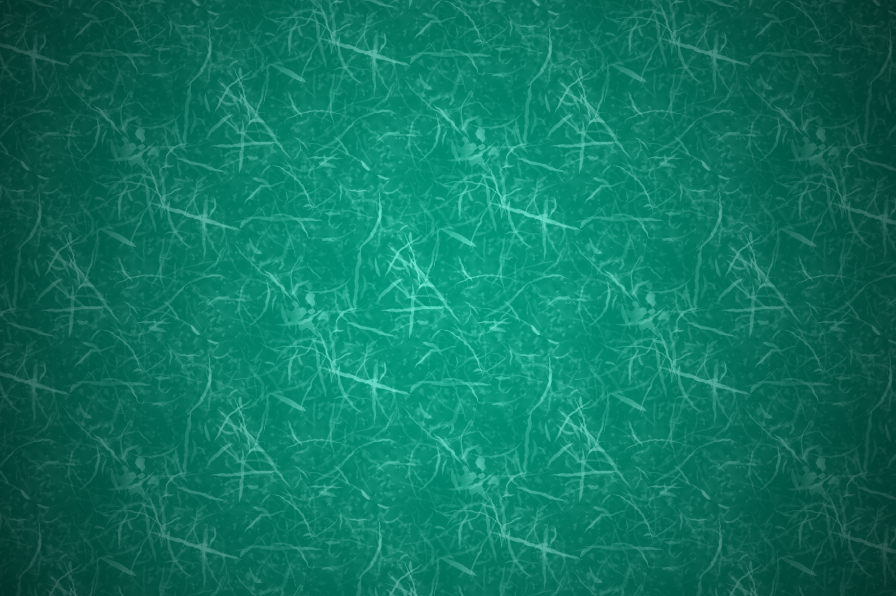
Reproduce this texture procedurally as a Shadertoy shader.

```glsl
// Worn green surface: a half-drop repeat of pale scratches under a dark vignette.

const vec2 PERIOD = vec2(0.571, 0.552); // repeat size, in canvas heights

vec4 hash4(float n) {
    return fract(sin(n * vec4(12.9898, 78.233, 39.425, 57.113) + vec4(1.3, 4.1, 2.7, 6.9)) * 43758.5);
}

float hash(vec2 p) {
    return fract(sin(dot(p, vec2(41.31, 289.17))) * 43758.5);
}

// Diagonal lattice coordinates: one repeat per unit square
vec2 toLattice(vec2 p) {
    vec2 s = p / PERIOD;
    return vec2(s.x - s.y, s.x + s.y);
}

// Offset to the nearest copy of a lattice point, in canvas heights
vec2 nearest(vec2 d) {
    d -= round(d);
    return 0.5 * PERIOD * vec2(d.x + d.y, d.y - d.x);
}

// Value noise that wraps with the lattice
float noise(vec2 uv, float n) {
    vec2 i = floor(uv * n), f = fract(uv * n);
    f = f * f * (3.0 - 2.0 * f);
    vec2 a = mod(i, n), b = mod(i + 1.0, n);
    return mix(mix(hash(a), hash(vec2(b.x, a.y)), f.x),
               mix(hash(vec2(a.x, b.y)), hash(b), f.x), f.y);
}

// Tapered scratch along a unit axis, bowed or kinked at its middle
float scratch(vec2 d, vec2 axis, float halfLen, float bend, float kink, float width) {
    float soft = max(0.0013, 0.8 / iResolution.y);
    float t = dot(d, axis) / halfLen;
    float y = dot(d, vec2(-axis.y, axis.x)) - halfLen * bend * mix(t * t, abs(t), kink);
    float w = width * (1.0 - t * t * t * t);
    return 1.0 - smoothstep(w - soft, w + soft, abs(y));
}

void mainImage(out vec4 fragColor, in vec2 fragCoord) {
    vec2 p = fragCoord / iResolution.y;
    vec2 uv = toLattice(p);

    // Slight warp makes the strokes ragged
    vec2 rough = uv + 0.008 * (vec2(noise(uv, 26.0), noise(uv + 0.37, 26.0)) - 0.5)
                    + 0.006 * (vec2(noise(uv, 71.0), noise(uv + 0.61, 71.0)) - 0.5);
    float wear = 0.0;

    // Scattered scratches, many faint and some bright
    for (int i = 0; i < 280; i++) {
        vec4 a = hash4(float(i) + 1.0), b = hash4(float(i) + 311.0);
        float angle = 6.2832 * a.z;
        float s = scratch(nearest(rough - a.xy), vec2(cos(angle), sin(angle)),
                          mix(0.009, 0.058, a.w * a.w), 0.8 * (b.x - 0.5),
                          step(0.7, b.y), mix(0.0012, 0.0033, b.z * b.z));
        wear += s * mix(0.10, 0.55, b.w * b.w) * (1.0 - wear);
    }

    // Long scratches that mark each repeat: start xy, end zw
    vec4 marks[8] = vec4[8](
        vec4(0.740, 0.617, 0.799, 0.586), vec4(0.818, 0.662, 0.975, 0.613),
        vec4(0.604, 0.588, 0.594, 0.477), vec4(0.682, 0.574, 0.773, 0.457),
        vec4(0.631, 0.496, 0.676, 0.535), vec4(0.695, 0.523, 0.689, 0.432),
        vec4(0.525, 0.432, 0.545, 0.334), vec4(0.695, 0.359, 0.826, 0.354));
    for (int i = 0; i < 8; i++) {
        vec2 span = marks[i].zw - marks[i].xy;
        vec2 mid = 0.5 * (marks[i].xy + marks[i].zw);
        vec4 r = hash4(float(i) + 700.0);
        float s = scratch(nearest(rough - toLattice(mid)), normalize(span), 0.5 * length(span),
                          0.16 * (r.x - 0.5), 0.0, i == 0 ? 0.0045 : 0.0030);
        wear += s * mix(0.38, 0.55, r.y) * (1.0 - wear);
    }

    // Chipped patch, flecks and streaky haze
    float chip = 1.0 - smoothstep(0.015, 0.065, length(nearest(uv - toLattice(vec2(0.518, 0.482)))));
    wear += 0.5 * smoothstep(0.58, 0.70, noise(rough, 41.0) * 0.75 + 0.25 * chip) * chip * (1.0 - wear);
    float cloud = smoothstep(0.15, 0.85, 0.6 * noise(uv, 5.0) + 0.4 * noise(uv + 0.3, 11.0));
    float fleck = smoothstep(0.55, 0.85, 0.6 * noise(rough, 83.0) + 0.4 * noise(rough + 0.2, 37.0));
    wear += (0.22 * fleck + 0.14 * cloud * noise(rough, 47.0)) * (1.0 - wear);
    wear *= 0.5 + 0.75 * cloud;

    // Green ground, pale wear, elliptical vignette
    vec3 color = mix(vec3(0.0, 0.57, 0.46), vec3(0.54, 0.97, 0.89), min(wear, 0.75));
    vec2 c = p - 0.5 * iResolution.xy / iResolution.y;
    color *= 1.03 * exp(-1.35 * dot(c * c, vec2(1.0, 0.9)));
    fragColor = vec4(color, 1.0);
}
```
